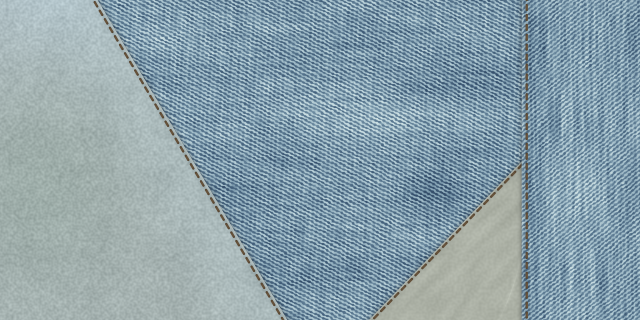
A Shadertoy shader for this texture:

```glsl
// Patchwork of faded denim and grey suede joined by three stitched seams.
// Twill comes from slanted ribs broken into threads; gradient noise adds fading,
// grain and creases; each patch is laid over the last by signed distance to its seam.

const float TAU = 6.2831853;
const vec3 INDIGO = vec3(0.21, 0.31, 0.42);
const vec3 BLEACHED = vec3(0.79, 0.865, 0.88);
const vec3 SUEDE = vec3(0.645, 0.695, 0.69);
const vec3 LINEN = vec3(0.675, 0.695, 0.65);
const vec3 RIM = vec3(0.74, 0.78, 0.78);
const vec3 THREAD = vec3(0.31, 0.25, 0.18);

const float TWILL_PERIOD = 0.0113;
const float TWILL_CONTRAST = 0.31;
const vec2 MAIN_TWILL = vec2(0.47, 0.883);   // unit normals of the ribs
const vec2 STRIP_TWILL = vec2(-0.64, 0.768);
const float STITCH_PITCH = 0.031;
const float STITCH_HALF = 0.0075;
const float STITCH_RADIUS = 0.0037;
const float SHADOW = 0.28;
const float SHADOW_WIDTH = 0.006;

// Seam end points
const vec2 LEFT_A = vec2(0.292, 1.0), LEFT_B = vec2(0.885, 0.0);
const vec2 CORNER_A = vec2(1.164, 0.0), CORNER_B = vec2(1.630, 0.484);
const vec2 STRIP_A = vec2(1.646, 0.0), STRIP_B = vec2(1.646, 1.0);

vec2 gradientAt(vec2 cell) {
    uvec2 q = uvec2(ivec2(cell)) * uvec2(1597334673u, 3812015801u);
    uint h = (q.x ^ q.y) * 1597334673u;
    h = (h ^ (h >> 15)) * 2246822519u;
    float angle = float(h >> 8) / 16777216.0 * TAU;
    return vec2(cos(angle), sin(angle));
}

// Gradient noise, roughly -0.7 to 0.7
float noise(vec2 p) {
    vec2 i = floor(p), f = p - i;
    vec2 u = f * f * f * (f * (f * 6.0 - 15.0) + 10.0);
    vec2 e = vec2(1.0, 0.0);
    float low = mix(dot(gradientAt(i), f), dot(gradientAt(i + e.xy), f - e.xy), u.x);
    float high = mix(dot(gradientAt(i + e.yx), f - e.yx), dot(gradientAt(i + e.xx), f - e.xx), u.x);
    return mix(low, high, u.y);
}

float fbm(vec2 p) {
    float sum = 0.0, amp = 1.0;
    for (int i = 0; i < 4; i++) {
        sum += amp * noise(p);
        p = p * 2.03 + 17.3;
        amp *= 0.55;
    }
    return sum;
}

float blob(vec2 p, vec2 center, vec2 radius) {
    vec2 q = (p - center) / radius;
    return exp(-dot(q, q));
}

// Slanted ribs cut into short uneven threads, faded out when too fine to resolve
float twill(vec2 p, vec2 normal, float px) {
    float rib = dot(p, normal) / TWILL_PERIOD + 0.35 * noise(p * vec2(40.0, 60.0));
    float along = dot(p, vec2(normal.y, -normal.x)) / TWILL_PERIOD;
    float threads = cos(TAU * (along * 0.8 + floor(rib) * 0.37));
    float wave = 1.5 * cos(TAU * rib) + 0.65 * threads + 1.1 * noise(p * vec2(85.0, 130.0));
    wave = tanh(wave) * (1.0 + 0.6 * noise(p * 28.0));
    return TWILL_CONTRAST * wave * smoothstep(1.0, 2.6, TWILL_PERIOD / px);
}

vec3 denim(float tone) {
    float t = clamp(tone, 0.0, 1.0);
    return mix(INDIGO, BLEACHED, t) + vec3(-0.02, 0.008, 0.02) * 4.0 * t * (1.0 - t);
}

vec3 mainDenim(vec2 p, float px) {
    float tone = 0.495 + 0.08 * fbm(p * vec2(3.0, 9.0));
    tone += 0.16 * noise(p * vec2(5.0, 85.0)) + 0.14 * noise(p * vec2(80.0, 9.0));
    tone += 0.13 * blob(p, vec2(1.17, 0.64), vec2(0.45, 0.07));
    tone += 0.08 * blob(p, vec2(0.55, 0.88), vec2(0.20, 0.10));
    tone -= 0.11 * blob(p, vec2(1.48, 0.74), vec2(0.25, 0.06));
    tone -= 0.14 * blob(p, vec2(1.37, 0.42), vec2(0.08, 0.11));
    tone -= 0.08 * blob(p, vec2(0.72, 0.38), vec2(0.15, 0.06));
    tone -= 0.08 * blob(p, vec2(1.00, 0.14), vec2(0.25, 0.05));
    return denim(tone + twill(p, MAIN_TWILL, px));
}

vec3 stripDenim(vec2 p, float px) {
    float tone = 0.50 + 0.28 * noise(p * vec2(95.0, 4.0)) + 0.06 * fbm(p * 6.0);
    tone += 0.14 * noise(p * vec2(130.0, 22.0));
    tone += 0.09 * blob(p, vec2(1.81, 0.45), vec2(0.09, 0.7));
    tone -= 0.08 * blob(p, vec2(1.665, 0.5), vec2(0.025, 2.0));
    return denim(tone + 0.85 * twill(p, STRIP_TWILL, px));
}

vec3 suede(vec2 p) {
    vec2 slant = vec2(p.x + p.y, p.y - p.x);
    float grain = 0.075 * noise(p * 115.0) + 0.035 * noise(slant * vec2(70.0, 25.0));
    grain += 0.03 * noise(slant * vec2(18.0, 50.0));
    vec3 c = SUEDE + grain + 0.03 * fbm(p * 8.0);
    c += vec3(0.045, 0.06, 0.085) * blob(p, vec2(0.05, 1.05), vec2(0.35, 0.28));
    c += vec3(0.025, 0.035, 0.045) * smoothstep(-0.30, 0.0, dot(p - LEFT_A, vec2(0.86, 0.51)));
    return c - vec3(0.03, 0.018, 0.03) * blob(p, vec2(0.12, 0.42), vec2(0.25, 0.3));
}

vec3 linen(vec2 p) {
    vec2 slant = vec2(p.x + p.y, p.x - p.y);
    float folds = 0.05 * noise(slant * vec2(6.0, 24.0)) + 0.04 * noise(p * 105.0);
    float crease = abs(p.x - 1.60 - 0.28 * (p.y - 0.09) + 0.8 * pow(abs(p.y - 0.14), 2.0));
    folds += 0.07 * exp(-crease / 0.005) * blob(p, vec2(1.6, 0.10), vec2(0.2, 0.09));
    return LINEN + folds;
}

// Lays a patch with hem, shadow and stitches; edge is the hem width past the seam
void layPatch(inout vec3 col, vec3 patchCol, vec2 p, vec2 a, vec2 b, float edge, float rim, float px) {
    vec2 t = normalize(b - a), q = p - a;
    vec2 s = vec2(dot(q, t), dot(q, vec2(-t.y, t.x)));
    float d = s.y - edge;
    col *= 1.0 - SHADOW * exp(-max(d, 0.0) / SHADOW_WIDTH);
    patchCol = mix(patchCol, RIM, rim * smoothstep(-0.008, -0.001, d));
    patchCol *= 1.0 - 0.10 * exp(-abs(s.y) / 0.005);
    float x = (fract(s.x / STITCH_PITCH) - 0.5) * STITCH_PITCH;
    float stitch = length(vec2(max(abs(x) - STITCH_HALF, 0.0), s.y)) - STITCH_RADIUS;
    vec3 thread = THREAD * (1.0 + 0.3 * cos(x / STITCH_HALF));
    patchCol = mix(patchCol, thread, 1.0 - smoothstep(-0.6 * px, 0.6 * px, stitch));
    col = mix(col, patchCol, 1.0 - smoothstep(-0.6 * px, 0.6 * px, d));
}

void mainImage(out vec4 fragColor, in vec2 fragCoord) {
    float px = 1.0 / iResolution.y;
    vec2 p = fragCoord * px;
    vec3 col = mainDenim(p, px);
    layPatch(col, linen(p), p, CORNER_A, CORNER_B, 0.008, 0.35, px);
    layPatch(col, suede(p), p, LEFT_A, LEFT_B, 0.0112, 0.4, px);
    layPatch(col, stripDenim(p, px), p, STRIP_A, STRIP_B, 0.016, 0.25, px);
    fragColor = vec4(clamp(col, 0.0, 1.0), 1.0);
}
```
